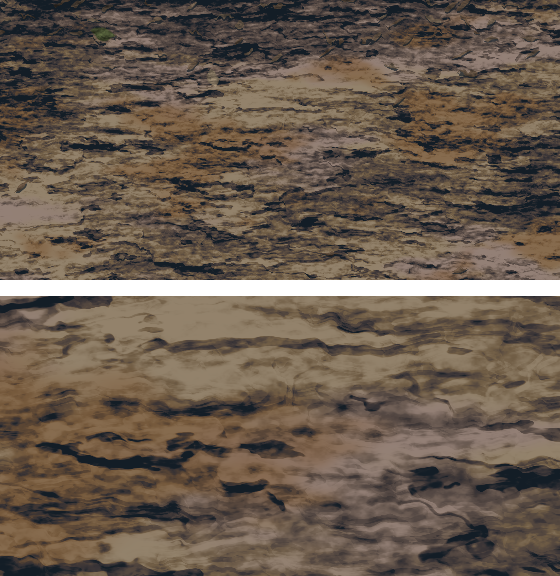
Top, the full canvas; bottom, a detail of the centre.
Give the GLSL for this texture, as a Shadertoy shader.

```glsl
// Weathered, rotting wood: flaking horizontal plates, fibres, cracks and crumbs.
// A terraced height field of stretched noise is lit from above, pale peeling
// flakes lie on it; the tone runs through a colour ramp with rust and mauve tints.

const vec3 INK   = vec3(0.075, 0.115, 0.150);
const vec3 DARK  = vec3(0.225, 0.205, 0.215);
const vec3 BROWN = vec3(0.33, 0.28, 0.245);
const vec3 OCHRE = vec3(0.44, 0.365, 0.27);
const vec3 TAN   = vec3(0.575, 0.51, 0.42);
const vec3 MAUVE = vec3(0.43, 0.37, 0.355);
const vec3 RUST  = vec3(0.42, 0.29, 0.17);
const vec3 LEAF  = vec3(0.33, 0.37, 0.23);

const vec2 PLATE_FREQ = vec2(3.4, 15.0);
const vec2 CHIP_FREQ  = vec2(9.0, 34.0);
const vec2 FIBRE_FREQ = vec2(6.0, 44.0);
const vec2 CRUMB_FREQ = vec2(30.0, 40.0);
const vec2 FLAKE_FREQ = vec2(4.5, 14.0);
const vec2 LIGHT_STEP = vec2(-0.002, 0.006);
const float LITTER_CELL = 0.06;
const float BRIGHTNESS = 0.18;
const float CONTRAST = 1.8;

float hash(vec2 p) {
    vec3 q = fract(p.xyx * vec3(0.1031, 0.1030, 0.0973));
    q += dot(q, q.yzx + 33.33);
    return fract((q.x + q.y) * q.z);
}

float noise(vec2 p) {
    vec2 i = floor(p), f = fract(p);
    f = f * f * (3.0 - 2.0 * f);
    vec2 e = vec2(0.0, 1.0);
    return mix(mix(hash(i), hash(i + e.yx), f.x),
               mix(hash(i + e.xy), hash(i + e.yy), f.x), f.y);
}

// Fractal noise with zero mean and about unit deviation
float rough(vec2 p) {
    float sum = 0.0, weight = 0.5;
    for (int i = 0; i < 4; i++) {
        sum += weight * noise(p);
        p = p * 2.03 + vec2(17.3, 41.7);
        weight *= 0.5;
    }
    return (sum - 0.469) * 8.1;
}

// Wavy grain coordinates with ragged small offsets
vec2 bend(vec2 p) {
    float swell = 0.08 * noise(p * vec2(1.6, 2.2) + 5.0);
    float ripple = 0.014 * noise(p * vec2(9.0, 13.0));
    float ragged = noise(p * vec2(48.0, 60.0)) + 0.5 * noise(p * vec2(100.0, 120.0));
    return p + vec2(0.022, 0.007) * ragged + vec2(0.0, 0.05 * p.x + swell + ripple);
}

// Crumbly rotten zones, gathered around the middle
float rotten(vec2 p) {
    float band = exp(-pow((p.y - 0.54 + 0.07 * p.x) / 0.12, 2.0));
    return smoothstep(0.6, 2.0, rough(p * vec2(3.2, 8.0) + 31.0) + 0.9 * band);
}

// Flat treads with steep, sharp risers
float terrace(float level) {
    return floor(level) + smoothstep(0.0, 0.12, fract(level));
}

float height(vec2 p, float crumble) {
    vec2 q = bend(p);
    return 0.36 * terrace(1.5 * rough(q * PLATE_FREQ))
         + 0.22 * terrace(1.2 * rough(q * CHIP_FREQ + 60.0))
         + 0.22 * rough(q * FIBRE_FREQ)
         + (0.08 + 0.26 * crumble) * rough(p * CRUMB_FREQ);
}

// Peeling flakes with crisp outlines, mostly in the lower half
float flake(vec2 p) {
    float cover = rough(bend(p) * FLAKE_FREQ + 13.0) - 0.5 * smoothstep(0.4, 0.9, p.y);
    return smoothstep(0.32, 0.46, cover);
}

// Pointed lens: 1 inside, 0 outside
float lens(vec2 p, vec2 size, float angle) {
    float c = cos(angle), s = sin(angle);
    vec2 v = vec2(c * p.x + s * p.y, c * p.y - s * p.x) / size;
    return 1.0 - smoothstep(0.8, 1.1, abs(v.y) + v.x * v.x);
}

vec3 ramp(float t) {
    vec3 c = mix(INK, DARK, smoothstep(0.05, 0.20, t));
    c = mix(c, BROWN, smoothstep(0.18, 0.40, t));
    c = mix(c, OCHRE, smoothstep(0.40, 0.66, t));
    return mix(c, TAN, smoothstep(0.62, 0.96, t));
}

// Bark chips, dense near the top and rare below
vec3 addLitter(vec3 color, vec2 p, float shade) {
    vec2 cell = floor(p / LITTER_CELL);
    for (int k = 0; k < 9; k++) {
        vec2 id = cell + vec2(k % 3, k / 3) - 1.0;
        vec2 mid = (id + 0.2 + 0.6 * vec2(hash(id + 3.1), hash(id + 8.7))) * LITTER_CELL;
        float present = step(hash(id + 21.0), mix(0.02, 0.45, smoothstep(0.68, 0.95, mid.y)));
        vec2 size = vec2(0.012 + 0.028 * hash(id + 5.0), 0.004 + 0.006 * hash(id + 6.0));
        float angle = 1.5 * (hash(id + 12.0) - 0.5);
        vec2 d = p - mid + 0.018 * (noise(p * 70.0) - 0.5);
        color = mix(color, INK, 0.7 * present * lens(d + vec2(-0.002, 0.006), size, angle));
        vec3 chip = mix(mix(BROWN, RUST, 0.4), TAN, 0.6 * hash(id + 15.0));
        color = mix(color, chip * shade, 0.8 * present * lens(d, size, angle));
    }
    return color;
}

void mainImage(out vec4 fragColor, in vec2 fragCoord) {
    vec2 p = fragCoord / iResolution.y;
    vec2 q = bend(p);
    float rot = rotten(p);

    // Relief: light from above and shadows beneath ledges
    float h = height(p, rot);
    float light = h - height(p + LIGHT_STEP, rot);
    float shadow = 0.0;
    for (int i = 2; i <= 3; i++) {
        float reach = float(i);
        shadow = max(shadow, height(p + LIGHT_STEP * reach, rot) - h - 0.14 * reach);
    }

    // Flakes are paler and cast a narrow shadow below
    float peel = flake(p);
    float under = max(flake(p + LIGHT_STEP), flake(p + 2.0 * LIGHT_STEP)) * (1.0 - peel);

    // Broad stains, dark top and a hollow at the right
    float stain = 0.42 * rough(q * vec2(1.5, 5.0) + 9.0);
    stain -= 0.8 * smoothstep(0.66, 1.0, p.y + 0.1 * (1.0 - p.x));
    vec2 hollow = (p - vec2(1.9, 0.36)) / vec2(0.15, 0.12);
    stain -= 1.1 * exp(-dot(hollow, hollow));

    // Open cracks and thin splits along the grain
    float cracks = smoothstep(1.4, 1.65, rough(q * vec2(9.0, 32.0) + 70.0));
    float split = 1.0 - smoothstep(0.08, 0.25, abs(rough(q * vec2(3.5, 17.0) + 25.0)));
    split *= smoothstep(0.1, 0.6, rough(q * vec2(5.0, 9.0) + 44.0));
    float speck = rough(p * vec2(55.0, 80.0));

    float tone = BRIGHTNESS + stain + 1.0 * light - 0.7 * min(shadow, 1.5)
               + 0.6 * peel - 0.9 * under - 1.3 * cracks - 1.0 * split
               + 0.24 * rough(q * vec2(5.0, 46.0) + 50.0) + 0.26 * speck - 0.3 * rot;
    float t = 1.0 / (1.0 + exp(-CONTRAST * tone));
    vec3 color = ramp(t);

    // Tints keep the brightness of the ramp
    float luma = dot(color, vec3(0.3, 0.59, 0.11));
    float lit = smoothstep(0.1, 0.4, t);
    float mauve = smoothstep(0.0, 1.3, rough(q * vec2(1.8, 7.0) + 80.0)
                + 0.6 * smoothstep(0.55, 0.8, p.y) - 0.5 * rot);
    color = mix(color, MAUVE * luma / 0.386, 0.75 * mauve * lit);
    color = mix(color, RUST * min(luma, 0.36) / 0.316, 0.5 * rot * lit);

    // Litter and two fallen leaves
    float shade = clamp(0.85 + 0.4 * light + 0.08 * speck, 0.4, 1.15);
    color = addLitter(color, p, shade);
    vec2 d = p + 0.012 * (noise(p * 45.0) - 0.5);
    color = mix(color, LEAF * shade, lens(d - vec2(0.365, 0.88), vec2(0.045, 0.025), -0.3));
    color = mix(color, TAN * shade, lens(d - vec2(0.76, 0.72), vec2(0.035, 0.02), 1.8));

    fragColor = vec4(clamp(color, 0.0, 1.0), 1.0);
}
```
